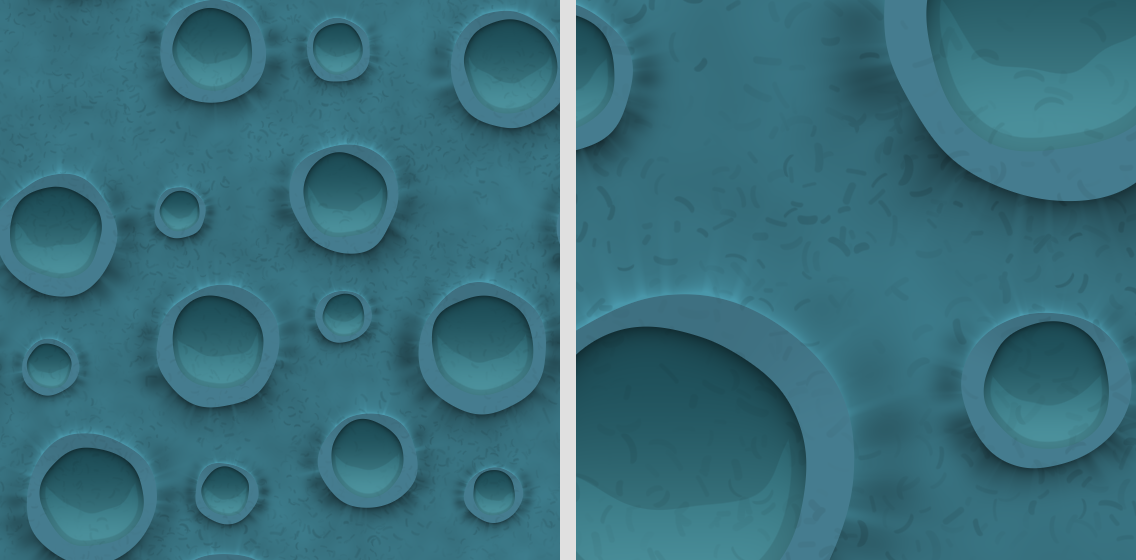
Left, the full canvas; right, a detail of the centre.
A WebGL 2 fragment shader for this texture:

```glsl
#version 300 es
precision highp float;
// Teal ground scattered with raised, round craters and fine dark flakes.

uniform vec2 u_resolution;
out vec4 fragColor;

const vec3 GROUND = vec3(0.222, 0.455, 0.512);
const vec3 RIM = vec3(0.272, 0.487, 0.560);
const vec3 BOWL_LIT = vec3(0.275, 0.525, 0.565);
const vec3 BOWL_DARK = vec3(0.120, 0.315, 0.355);
const float CRATER_GRID = 4.0;

vec3 hash3(vec2 p) {
    vec3 q = fract(p.xyx * vec3(0.1031, 0.1030, 0.0973));
    q += dot(q, q.yxz + 33.33);
    return fract((q.xxy + q.yzz) * q.zyx);
}

float gradientNoise(vec2 p) {
    vec2 i = floor(p), f = p - i;
    vec2 u = f * f * f * (f * (f * 6.0 - 15.0) + 10.0);
    vec4 corner;
    for (int k = 0; k < 4; k++) {
        vec2 o = vec2(k & 1, k >> 1);
        float a = 6.2832 * hash3(i + o + 91.0).x;
        corner[k] = dot(vec2(cos(a), sin(a)), f - o);
    }
    return mix(mix(corner.x, corner.y, u.x), mix(corner.z, corner.w, u.x), u.y);
}

float fill(float d, float px) {
    return clamp(0.5 - d / px, 0.0, 1.0);
}

vec2 direction(vec2 p) {
    return p / max(length(p), 1e-5);
}

// Signed distance to a slightly uneven circle.
float outline(vec2 p, float radius, float seed) {
    float wobble = gradientNoise(direction(p) * 0.95 + seed * 57.0);
    return length(p) - radius * (1.0 + 0.13 * wobble);
}

// Short bent strokes, one per cell, fading in and out in patches.
float flakes(vec2 p, float cells, float px) {
    vec2 g = p * cells, home = floor(g);
    float cover = 0.0;
    for (int y = -1; y <= 1; y++)
    for (int x = -1; x <= 1; x++) {
        vec2 cell = home + vec2(x, y);
        vec3 h = hash3(cell + cells), k = hash3(cell + 2.7 * cells);
        vec2 q = g - cell - h.xy;
        float a = 6.2832 * h.z;
        q = mat2(cos(a), -sin(a), sin(a), cos(a)) * q;
        q.y += (k.x - 0.5) * 2.4 * q.x * q.x;
        float halfLength = mix(0.08, 0.34, k.y);
        q.x -= clamp(q.x, -halfLength, halfLength);
        float d = (length(q) - mix(0.05, 0.11, k.z)) / cells;
        cover = max(cover, fill(d, px * 1.6) * (0.35 + 0.65 * k.x));
    }
    return cover * smoothstep(-0.35, 0.3, gradientNoise(p * 9.0 + cells));
}

// Relative light and shade that a crater casts on the ground.
float groundShade(vec2 p, float radius, float seed) {
    vec2 dir = direction(p);
    float d = max(outline(p, radius, seed), 0.0) / radius;
    float rays = gradientNoise(dir * 4.5 + seed * 31.0);
    float streaks = gradientNoise(dir * 11.0 + seed * 73.0);
    float top = smoothstep(0.1, 0.95, dir.y);
    float glow = top * (0.20 + 0.2 * rays) * exp(-d / 0.2);
    float edge = 0.17 * smoothstep(-0.2, 0.8, dir.y) * exp(-d / 0.03);
    float under = smoothstep(0.0, 0.9, -dir.y) * (0.34 * exp(-d / 0.1) + 0.16 * exp(-d / 0.3));
    float band = (d - 0.17) / 0.22;
    float side = (1.0 - 0.75 * dir.y * dir.y) * (0.17 + 0.32 * rays) * exp(-band * band);
    float beams = 0.32 * max(streaks - 0.12, 0.0) * exp(-d / 0.22);
    return glow + edge + beams - under - side;
}

// Flat rim around a shaded bowl with a pale crescent at its foot.
vec3 craterBody(vec2 p, float radius, float seed, float px) {
    vec2 q = p - vec2(0.0, 0.055 * radius);
    float up = direction(q).y;
    float inner = outline(q, 0.775 * radius, seed + 0.012);
    vec3 bowl = mix(BOWL_LIT, BOWL_DARK, smoothstep(-0.85, 0.65, q.y / radius));
    float ripple = 0.12 * gradientNoise(q / radius * 2.2 + seed * 19.0);
    float hollow = (0.78 + ripple) * radius - length(q - vec2(0.0, 0.53 * radius));
    float crescent = max(outline(q, 0.69 * radius, seed + 0.012), hollow);
    bowl *= 1.0 + 0.11 * fill(crescent, px * 1.5);
    float shadow = exp(min(inner, 0.0) / (0.07 * radius));
    bowl *= 1.0 - shadow * (0.08 + 0.36 * smoothstep(-0.4, 0.6, up));
    vec3 rim = RIM * (1.0 - 0.1 * smoothstep(0.2, 1.0, up));
    return mix(rim, bowl, fill(inner, px));
}

void main() {
    vec2 uv = gl_FragCoord.xy / u_resolution.y;
    float px = 1.0 / u_resolution.y;

    // Gather craters from a jittered checkerboard of large and small ones.
    float shade = 0.0, bodyCover = 0.0;
    vec3 body = RIM;
    vec2 home = floor(uv * CRATER_GRID);
    for (int y = -1; y <= 1; y++)
    for (int x = -1; x <= 1; x++) {
        vec2 cell = home + vec2(x, y);
        vec3 h = hash3(cell + 17.0);
        bool small = mod(cell.x + cell.y, 2.0) > 0.5;
        if (small && h.z < 0.35) continue;
        float radius = small ? mix(0.036, 0.058, h.z) : mix(0.08, 0.12, h.z);
        vec2 center = (cell + 0.5) / CRATER_GRID;
        center += 0.035 * sin(6.2832 * center.yx + vec2(1.0, 4.0)) + 0.06 * (h.xy - 0.5);
        vec2 p = uv - center;
        float cover = fill(outline(p, radius, h.x), px);
        shade += groundShade(p, radius, h.x);
        body = mix(body, craterBody(p, radius, h.x, px), cover);
        bodyCover = max(bodyCover, cover);
    }

    // Mottled ground, then craters, then flakes over everything.
    float mottle = 0.09 * gradientNoise(uv * 6.0) + 0.07 * gradientNoise(uv * 23.0 + 5.0);
    vec3 color = GROUND * (1.0 + mottle + clamp(shade, -0.52, 0.32));
    color = mix(color, body, bodyCover);
    float specks = max(flakes(uv, 42.0, px), flakes(uv + 3.3, 57.0, px));
    color *= 1.0 - specks * mix(0.13, 0.07, bodyCover);
    fragColor = vec4(color, 1.0);
}
```
